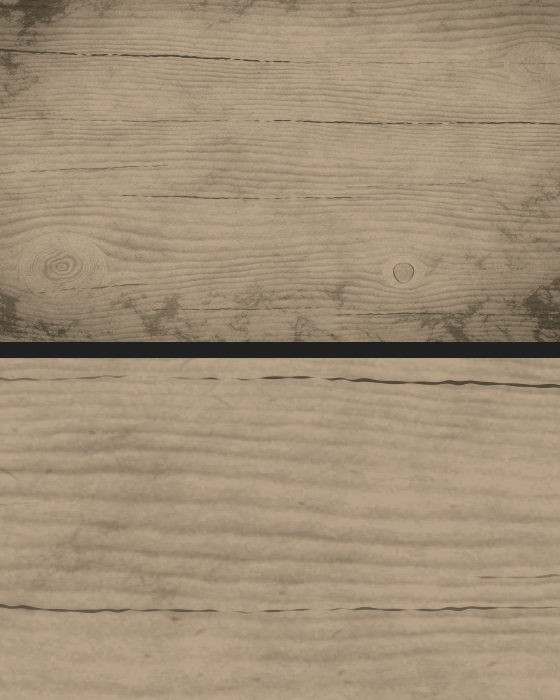
Top, the full canvas; bottom, a detail of the centre.
A WebGL 2 fragment shader for this texture:

```glsl
#version 300 es
precision highp float;
// Weathered wooden planks with wavy grain, knots, dry cracks and dirty edges.
uniform vec2 u_resolution;
out vec4 fragColor;

vec2 hash2(vec2 c) {
  c = fract(c * vec2(0.1031, 0.1137));
  c += dot(c, c.yx + 33.33);
  return fract(vec2(c.x + c.y, c.x * 1.7 + c.y) * (c.yx + 7.31) * 3.7);
}

// Cellular noise: x = distance to the nearest seed, y = random value of its cell
vec2 cells(vec2 p) {
  vec2 base = floor(p), nearest = vec2(9.0, 0.0);
  for (int j = -1; j <= 1; j++)
    for (int i = -1; i <= 1; i++) {
      vec2 c = base + vec2(i, j), seed = hash2(c);
      float d = length(c + seed - p);
      if (d < nearest.x) nearest = vec2(d, fract(seed.x * 17.0 + seed.y * 5.0));
    }
  return nearest;
}

// Layered cellular noise with strong fine layers, about 0.5 on average
float mottle(vec2 p) {
  float sum = 0.0, total = 0.0, amp = 1.0;
  for (int i = 0; i < 6; i++) {
    sum += amp * cells(p).x;
    total += amp;
    p = mat2(1.6, 1.2, -1.2, 1.6) * p + 13.7;
    amp *= 0.76;
  }
  return sum / total;
}

// Growth-line coordinate that flows around the knots and closes into rings inside
float grainField(vec2 p) {
  vec3 knots[3] = vec3[3](vec3(0.18, 0.22, 0.095), vec3(1.18, 0.203, 0.045), vec3(1.56, 0.81, 0.06));
  float f = p.y + 0.013 * sin(p.x * 3.1 + p.y * 5.0) + 0.005 * sin(p.x * 8.3 - p.y * 13.0)
          + 0.0015 * sin(p.x * 27.0 + p.y * 41.0) + 0.0007 * sin(p.x * 83.0 - p.y * 67.0);
  float rings = 0.0, inside = 0.0;
  for (int i = 0; i < 3; i++) {
    vec2 d = (p - knots[i].xy) * vec2(0.75, 1.0);
    float r = length(d), size = knots[i].z;
    f -= d.y * size * size / (r * r + 0.5 * size * size);
    float w = 1.0 - smoothstep(0.45 * size, 1.1 * size, r);
    rings += w * (r + 0.007 * sin(p.x * 43.0 + 2.0 * sin(p.y * 31.0)) + 0.004 * sin(p.y * 91.0 + p.x * 60.0));
    inside += w;
  }
  return mix(f, rings, min(inside, 1.0));
}

// Ragged hairline between two points, tapering towards its ends
float crack(vec2 p, vec2 a, vec2 b, float width) {
  float px = 1.0 / u_resolution.y, t = (p.x - a.x) / (b.x - a.x);
  float y = mix(a.y, b.y, t) + 0.0025 * sin(p.x * 9.0 + a.y * 40.0)
          + 0.0010 * sin(p.x * 37.0 + a.y * 90.0) + 0.0007 * sin(p.x * 131.0 + 3.0 * sin(p.x * 57.0));
  float w = width * (0.6 + 0.25 * sin(p.x * 13.0 + a.y * 60.0) + 0.2 * sin(p.x * 71.0) + 0.2 * sin(p.x * 211.0));
  w = max(w * smoothstep(0.0, 0.06, t) * smoothstep(1.0, 0.8, t), 0.0);
  float d = abs(p.y - y);
  float line = (1.0 - smoothstep(w - 0.4 * px, w + 0.8 * px, d)) * smoothstep(0.0, 0.0009, w);
  return line + 0.15 * exp(-d / 0.004) * smoothstep(0.0, 0.001, w);
}

void main() {
  vec2 p = gl_FragCoord.xy / u_resolution.y;
  vec2 uv = gl_FragCoord.xy / u_resolution;

  // Soft growth lines with uneven spacing and strength
  float f = grainField(p);
  float phase = f * 55.0 + 1.5 * sin(f * 9.0) + 0.5 * sin(f * 31.0);
  float lines = pow(0.5 + 0.5 * sin(6.2832 * phase + 0.6 * sin(6.2832 * phase)), 1.5);
  lines *= 1.0 - smoothstep(0.3, 0.8, fwidth(phase));
  lines *= 0.72 + 0.25 * sin(p.x * 4.0 + f * 23.0) + 0.2 * sin(p.x * 11.0 - f * 57.0);

  // Dirt gathers at the bottom, the upper left and the right, in drifting patches
  float age = 1.1 * smoothstep(0.30, 0.0, p.y);
  age += 1.1 * smoothstep(0.20, 0.0, uv.x) * smoothstep(0.58, 0.76, p.y);
  age += 0.75 * smoothstep(0.76, 0.96, uv.x) * smoothstep(0.68, 0.45, p.y);
  age += 0.5 * smoothstep(0.85, 1.0, p.y);
  age += 0.22 * sin(p.x * 7.0 + 2.0 * sin(p.y * 6.0)) * sin(p.y * 11.0 + 1.5 * sin(p.x * 5.0));
  age = clamp(age, 0.0, 1.3);
  vec2 warped = p + 0.02 * sin(p.yx * vec2(17.0, 13.0)) + 0.008 * sin(p.yx * 47.0);
  float clump = mottle(warped * vec2(6.0, 9.0) + 4.0);
  float stain = smoothstep(0.0, 0.15, clump - 0.60 + 0.17 * age);

  // Fine fibres, grit and sparse pits
  float fibre = cells(vec2(p.x * 40.0, f * 230.0)).y - 0.5;
  float grit = cells(p * 260.0).y - 0.5;
  vec2 pit = cells(p * vec2(30.0, 62.0) + 0.4 * sin(p.yx * 90.0));
  float pits = step(0.94, pit.y) * (1.0 - smoothstep(0.05, 0.22, pit.x));

  float tone = 0.98 - 0.20 * lines * (1.0 - 0.5 * stain);
  tone -= stain * (0.13 + 0.16 * age) + 0.16 * age + 0.35 * (clump - 0.5);
  tone -= 0.27 * smoothstep(0.38, 0.72, length(uv - 0.5));
  tone += 0.07 * fibre + 0.08 * grit - 0.16 * pits;

  // Cracks and plank joints
  float cracks = crack(p, vec2(-0.12, 0.858), vec2(0.95, 0.815), 0.0023);
  cracks += 0.35 * crack(p, vec2(0.80, 0.820), vec2(1.75, 0.812), 0.0010);
  cracks += 0.5 * crack(p, vec2(-0.10, 0.652), vec2(0.85, 0.645), 0.0010);
  cracks += 0.9 * crack(p, vec2(0.70, 0.645), vec2(1.90, 0.635), 0.0015);
  cracks += 0.7 * crack(p, vec2(0.28, 0.425), vec2(1.15, 0.420), 0.0013);
  cracks += 0.5 * crack(p, vec2(-0.05, 0.488), vec2(0.62, 0.528), 0.0012);
  cracks += 0.4 * crack(p, vec2(1.00, 0.450), vec2(1.40, 0.468), 0.0011);
  cracks += 0.6 * crack(p, vec2(0.10, 0.142), vec2(0.46, 0.172), 0.0013);
  cracks += 0.6 * crack(p, vec2(0.38, 0.090), vec2(1.05, 0.105), 0.0012);
  cracks += 0.7 * crack(p, vec2(0.95, 0.080), vec2(1.80, 0.082), 0.0015);

  // Dark broken rim of the small round knot
  vec2 k = p - vec2(1.18, 0.203);
  float angle = atan(k.y, k.x);
  float rim = abs(length(k) - 0.029 - 0.0015 * sin(angle * 3.0));
  cracks += (0.45 + 0.25 * sin(angle * 2.0 + 1.0)) * (1.0 - smoothstep(0.0005, 0.0035, rim));
  tone -= 0.08 * (1.0 - smoothstep(0.024, 0.031, length(k)));

  tone = clamp(mix(tone, 0.02, min(cracks, 1.0) * 0.85), 0.0, 1.04);
  fragColor = vec4(mix(vec3(0.25, 0.22, 0.16), vec3(0.70, 0.62, 0.52), tone), 1.0);
}
```
